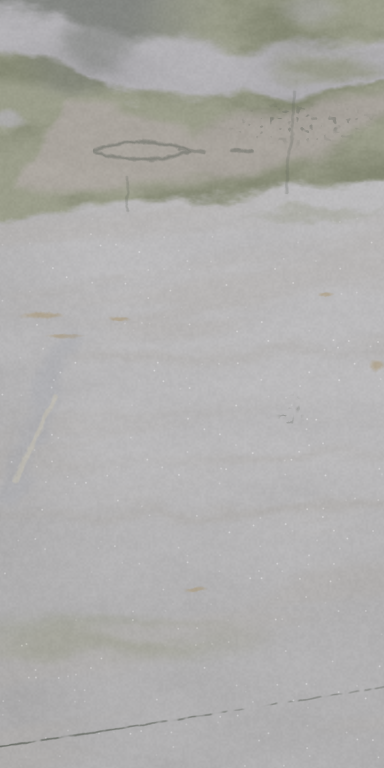
Reproduce this texture procedurally as a Shadertoy shader.

```glsl
const vec3 PALE = vec3(.735, .732, .738);
const vec3 SHADE = vec3(.655, .652, .654);
const vec3 LAVENDER = vec3(.685, .68, .695);
const vec3 PINK = vec3(.655, .637, .61);
const vec3 MOSS = vec3(.52, .535, .455);
const vec3 SAGE = vec3(.607, .617, .545);
const vec3 SLATE = vec3(.515, .525, .51);
const vec3 INK = vec3(.38, .4, .37);
const vec3 OCHRE = vec3(.66, .58, .43);
const vec3 CREAM = vec3(.76, .745, .7);
const float WARP = .075;
const float EDGE = .013;
const float GRAIN = .022;
const float CELLS = 48.;

// Layer edges: depth at seven even steps across
const float CAP_END[7] = float[7](.03, .035, .1, .11, .13, .115, .12);
const float BAND_TOP[7] = float[7](.16, .165, .25, .255, .245, .235, .205);
const float ISLE_TOP[7] = float[7](.56, .26, .28, .35, .3, .26, .255);
const float ISLE_END[7] = float[7](.48, .5, .49, .485, .455, .415, .31);
const float BAND_END[7] = float[7](.59, .56, .535, .52, .5, .475, .468);

// Stains: centre, half size
const vec4 STAINS[6] = vec4[6](
  vec4(.11, .823, .05, .008), vec4(.31, .83, .025, .006),
  vec4(.17, .877, .045, .006), vec4(.98, .953, .018, .012),
  vec4(.51, 1.536, .025, .006), vec4(.85, .768, .02, .006));

float hash(vec2 p) {
  vec3 q = fract(p.xyx * .1031);
  q += dot(q, q.yzx + 33.33);
  return fract((q.x + q.y) * q.z);
}

float noise(vec2 p) {
  vec2 i = floor(p), f = fract(p);
  f *= f * (3. - 2. * f);
  return mix(mix(hash(i), hash(i + vec2(1, 0)), f.x),
             mix(hash(i + vec2(0, 1)), hash(i + 1.), f.x), f.y);
}

float fbm(vec2 p) {
  float sum = 0., amp = .5;
  for (int i = 0; i < 5; i++) {
    sum += amp * noise(p);
    p = p * 2.03 + 17.3;
    amp *= .5;
  }
  return sum;
}

// Coverage below a layer edge
float below(vec2 p, float k[7], float soft) {
  float s = clamp(p.x, 0., .999) * 6.;
  int i = int(s);
  return smoothstep(-soft, soft, p.y - mix(k[i], k[i + 1], fract(s)));
}

float blob(vec2 p, vec2 centre, vec2 size) {
  return 1. - smoothstep(.35, 1.4, length((p - centre) / size));
}

float stroke(vec2 p, vec2 a, vec2 b, float width) {
  vec2 d = b - a;
  float t = clamp(dot(p - a, d) / dot(d, d), 0., 1.);
  return 1. - smoothstep(.2 * width, width, length(p - a - d * t));
}

void mainImage(out vec4 fragColor, in vec2 fragCoord) {
  // x spans 0..1, y runs from 0 at the top to 2 at the bottom
  vec2 p = fragCoord / iResolution.xy;
  p = vec2(p.x, 2. - 2. * p.y);
  float px = 1. / iResolution.x;
  float cloud = fbm(p * vec2(4, 11) + 3.);
  vec2 w = p + WARP * (vec2(fbm(p * vec2(9, 15)), fbm(p * vec2(8, 17) + 40.)) - .48);
  vec2 fine = p + .014 * (vec2(fbm(p * 40.), fbm(p * 40. + 8.)) - .48);

  // Pale ground with horizontal veins
  float dim = .55 * smoothstep(.9, 1.9, p.y) + .3 * smoothstep(.35, 0., p.x);
  vec3 col = mix(PALE, SHADE, clamp(dim + .55 * (cloud - .45), 0., 1.));
  float vein = fbm(vec2(p.x * 2., p.y * 13. + 1.5 * p.x) + 9.);
  col = mix(col, vec3(.695, .68, .665), .4 * smoothstep(.45, .75, vein));
  for (float i = 0.; i < 4.; i++) {
    float y = .95 + .135 * i - .04 * p.x;
    float strength = .3 * noise(vec2(p.x * 3., i * 5.));
    col = mix(col, PINK, strength * exp(-pow((w.y - y) / .018, 2.)));
  }

  // Green layers around the lavender strip and the pink island
  vec3 green = mix(MOSS, SAGE, smoothstep(.28, .62, cloud));
  vec3 cap = mix(SLATE, green, smoothstep(.3, .6, w.x));
  cap = mix(cap, LAVENDER, .5 * blob(w, vec2(.82, .03), vec2(.08, .05)));
  vec3 strip = LAVENDER + .1 * (cloud - .45);
  strip = mix(strip, SLATE, .65 * blob(w, vec2(.26, .11), vec2(.1, .07)));
  strip = mix(strip, SAGE - .03, .8 * blob(w, vec2(.85, .17), vec2(.14, .035)));
  green = mix(green, SLATE, .45 * blob(w, vec2(.2, .19), vec2(.12, .06)));
  vec3 layers = mix(cap, strip, below(w, CAP_END, 1.6 * EDGE));
  layers = mix(layers, green, below(w, BAND_TOP, EDGE));
  float isle = below(w, ISLE_TOP, 2. * EDGE) * (1. - below(w, ISLE_END, 2. * EDGE));
  layers = mix(layers, PINK + .08 * (cloud - .48), isle);
  layers = mix(layers, LAVENDER, .8 * blob(w, vec2(.01, .325), vec2(.05, .022)));
  col = mix(layers, col, below(w, BAND_END, EDGE));
  col = mix(col, SAGE, .4 * blob(w, vec2(.82, .552), vec2(.17, .014)));

  // Faint green ring near the bottom
  float ring = blob(w, vec2(.27, 1.66), vec2(.36, .06))
             - .85 * blob(w, vec2(.38, 1.648), vec2(.17, .027));
  col = mix(col, SAGE, .5 * max(ring, 0.));

  // Grey lens, its tail, upright cracks and specks
  vec2 d = (fine - vec2(.37, .393)) / vec2(.125, .023);
  float lens = abs(abs(d.y) - max(1. - d.x * d.x, 0.)) + max(abs(d.x) - 1., 0.) * 9.;
  float marks = .5 * (1. - smoothstep(0., .35, lens));
  marks = max(marks, .4 * stroke(fine, vec2(.47, .39), vec2(.53, .393), .008));
  marks = max(marks, .45 * stroke(fine, vec2(.605, .392), vec2(.655, .396), .008));
  marks = max(marks, .25 * stroke(fine, vec2(.768, .24), vec2(.745, .5), .007));
  marks = max(marks, .25 * stroke(fine, vec2(.33, .46), vec2(.332, .55), .006));
  float zone = blob(p, vec2(.78, .32), vec2(.18, .05)) + blob(p, vec2(.755, 1.07), vec2(.03, .04));
  marks = max(marks, .4 * zone * smoothstep(.68, .9, noise(fine * vec2(85, 110))));
  col = mix(col, INK, marks);

  // Ochre stains and the slanted cream scar
  for (int i = 0; i < 6; i++)
    col = mix(col, OCHRE, .5 * blob(fine, STAINS[i].xy, STAINS[i].zw));
  col = mix(col, vec3(.64, .65, .68), .35 * stroke(w, vec2(.18, .9), vec2(.02, 1.29), .05));
  col = mix(col, CREAM, .7 * stroke(fine, vec2(.145, 1.03), vec2(.04, 1.25), .01));

  // Long broken crack, darker to the left
  float crack = abs(mix(p.y, fine.y, .4) - 1.945 + .155 * p.x);
  float ink = mix(.8, .4, p.x) * smoothstep(.1, .7, noise(vec2(p.x * 70., 2)));
  col = mix(col, INK, ink * (1. - smoothstep(0., .002 + px, crack)));

  // Crystal grain and sparkles
  col += GRAIN * (noise(p * 180.) + .6 * noise(p * 70.) - .8);
  vec2 cell = floor(p * CELLS);
  vec2 spot = .25 + .5 * vec2(hash(cell + 5.), hash(cell + 71.));
  float dist = length(fract(p * CELLS) - spot) / CELLS;
  float lit = smoothstep(.88, 1., hash(cell + 23.)) * smoothstep(.5, .65, p.y);
  col += .11 * lit * (1. - smoothstep(0., .003 + .5 * px, dist));
  fragColor = vec4(col, 1);
}
```
